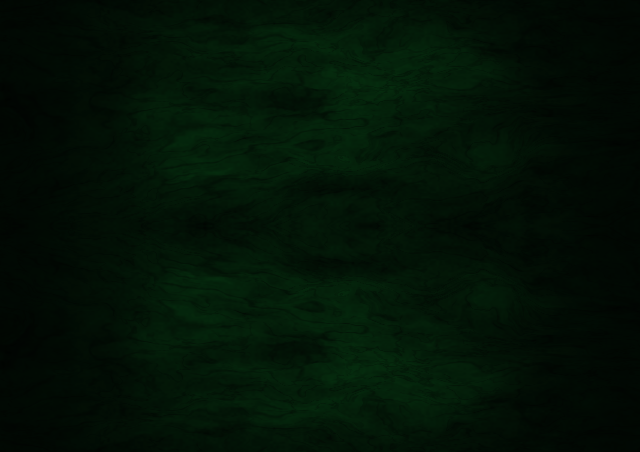
Give the GLSL for this texture, as a Shadertoy shader.

```glsl
// Dark green weathered wood grain, mirrored about the horizontal midline, with shaded sides.
#define TINT vec3(0.12, 1.0, 0.32)
#define EDGE_GREEN 0.030
#define BODY_GREEN 0.077
#define LIGHT_GAIN 0.050
#define DARK_GAIN 0.027
#define GRAIN_GAIN 0.50
#define CRACK_GAIN 0.30
#define FINE_GAIN 0.030
#define WARP 0.085
#define FIBRE_SCALE vec2(13.0, 62.0)

// Soft patches: centre x, distance from midline, radius x, radius y (canvas heights)
const vec4 LIGHTS[8] = vec4[8](
    vec4(0.77, 0.25, 0.20, 0.065), vec4(0.94, 0.34, 0.22, 0.060),
    vec4(0.36, 0.24, 0.16, 0.065), vec4(0.73, 0.15, 0.17, 0.050),
    vec4(0.48, 0.12, 0.15, 0.070), vec4(1.10, 0.16, 0.11, 0.050),
    vec4(0.68, 0.42, 0.28, 0.080), vec4(0.80, 0.315, 0.30, 0.025));
const vec4 DARKS[8] = vec4[8](
    vec4(0.60, 0.28, 0.075, 0.035), vec4(0.99, 0.15, 0.055, 0.040),
    vec4(0.46, 0.00, 0.15, 0.040), vec4(1.02, 0.01, 0.090, 0.040),
    vec4(0.825, 0.00, 0.055, 0.022), vec4(0.76, 0.07, 0.20, 0.020),
    vec4(1.17, 0.39, 0.12, 0.065), vec4(0.25, 0.29, 0.050, 0.080));

float hash(vec2 p) {
    vec3 q = fract(vec3(p.xyx) * 0.1031);
    q += dot(q, q.yzx + 33.33);
    return fract((q.x + q.y) * q.z);
}

float noise(vec2 p) {
    vec2 i = floor(p), f = fract(p);
    f = f * f * (3.0 - 2.0 * f);
    return mix(mix(hash(i), hash(i + vec2(1, 0)), f.x),
               mix(hash(i + vec2(0, 1)), hash(i + vec2(1, 1)), f.x), f.y);
}

float fbm(vec2 p) {
    float sum = 0.0, amp = 0.5;
    for (int i = 0; i < 4; i++) {
        sum += amp * noise(p);
        p = mat2(1.6, 1.2, -1.2, 1.6) * p + 7.3;
        amp *= 0.5;
    }
    return sum / 0.9375;
}

float patchMask(vec2 p, vec4 shape) {
    vec2 d = (p - shape.xy) / shape.zw;
    return exp(-dot(d, d));
}

// Bends the fibre coordinate into rings around a knot
float bendKnot(float v, vec2 p, vec2 centre, vec2 radius) {
    vec2 d = (p - centre) / radius;
    float r = length(d);
    return mix(v, centre.y + 0.07 * r, 0.75 * (1.0 - smoothstep(0.35, 1.35, r)));
}

void mainImage(out vec4 fragColor, in vec2 fragCoord) {
    vec2 uv = fragCoord / iResolution.xy;
    vec2 p = vec2(uv.x * 1.414, abs(uv.y - 0.5));

    // Warped fibres climb away from the midline toward the right
    vec2 drift = vec2(fbm(p * vec2(5.0, 10.0) + 3.0), fbm(p * vec2(6.0, 13.0) + 19.0)) - 0.5;
    vec2 w = p + drift * vec2(0.12, WARP);
    float slope = 0.20 * (1.0 - smoothstep(0.15, 0.34, p.y));
    float v = w.y - slope * (w.x - 0.7);
    v = bendKnot(v, w, vec2(0.76, 0.155), vec2(0.095, 0.045));
    v = bendKnot(v, w, vec2(1.09, 0.160), vec2(0.090, 0.060));
    float diamond = abs(p.x - 0.825) * 0.4 + p.y;
    v = mix(v, diamond, 1.0 - smoothstep(0.025, 0.050, diamond));

    // Broad light and shade
    float lights = 0.0, darks = 0.0;
    vec2 s = p + drift * vec2(0.16, 0.07);
    for (int i = 0; i < 8; i++) {
        lights += patchMask(s, LIGHTS[i]);
        darks += patchMask(s, DARKS[i]);
    }
    float sides = smoothstep(0.0, 0.48, p.x) * (1.0 - smoothstep(0.90, 1.42, p.x));
    float ends = 1.0 - 0.30 * smoothstep(0.38, 0.50, p.y);
    float tone = BODY_GREEN + LIGHT_GAIN * min(lights, 1.25) - DARK_GAIN * min(darks, 1.2);
    float green = mix(EDGE_GREEN, tone * ends, sides);

    // Mottling and fibres
    vec2 g = vec2(w.x, v) * FIBRE_SCALE;
    float mottle = fbm(w * vec2(9.0, 24.0) + 41.0) - 0.5;
    float fibre = fbm(g) - 0.5;

    // Short broken cracks at two scales
    float gaps = smoothstep(0.42, 0.62, fbm(p * vec2(13.0, 22.0) + 27.0));
    float coarse = abs(noise(g * vec2(0.9, 0.9) + 13.0) - 0.5);
    float small = abs(fbm(g * vec2(1.5, 1.0) + 57.0) - 0.5);
    float crack = gaps * (1.0 - smoothstep(0.0, 0.13, coarse));
    crack += 0.8 * (1.0 - smoothstep(0.0, 0.07, small)) * (1.0 - 0.6 * gaps);
    green *= 1.0 + GRAIN_GAIN * (fibre + mottle) - CRACK_GAIN * (crack - 0.2);

    // Fine surface grit
    float grit = noise(g * vec2(4.0, 2.2)) + noise(p * vec2(150.0, 190.0)) - 1.0;
    green += FINE_GAIN * grit * mix(0.15, 0.55, sides);

    fragColor = vec4(max(green, 0.010) * TINT, 1.0);
}
```
